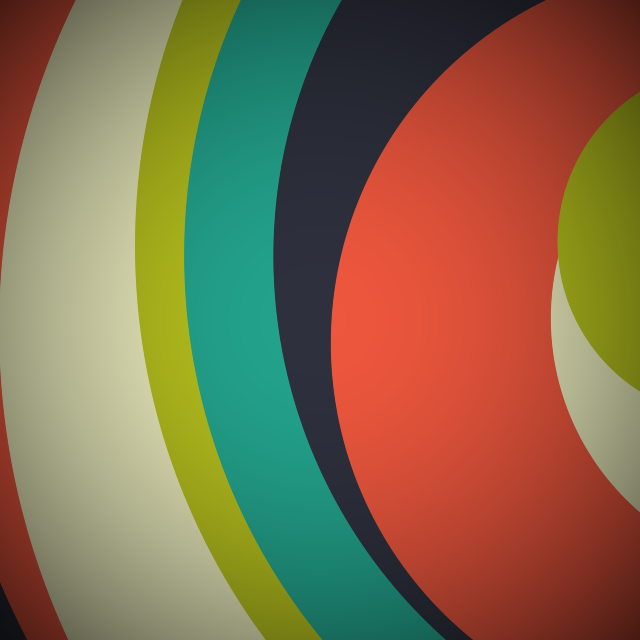
Write a WebGL 2 fragment shader that draws this background.

```glsl
#version 300 es
precision highp float;
// Retro stack of off-centre discs that nest towards the right edge.
// Discs are painted from largest to smallest with a repeating five-colour
// palette, then a quadratic radial vignette darkens the corners.

#define VIGNETTE_STRENGTH 1.42
#define EDGE_SOFTNESS 0.6
#define RED   vec3(0.93, 0.34, 0.24)
#define CREAM vec3(0.92, 0.925, 0.74)
#define OLIVE vec3(0.71, 0.75, 0.115)
#define TEAL  vec3(0.137, 0.64, 0.55)
#define NIGHT vec3(0.18, 0.19, 0.24)

uniform vec2 u_resolution;
out vec4 fragColor;

// Lays a smooth-edged disc over the colour below it
vec3 paintDisc(vec3 below, vec3 paint, vec2 point, vec2 center, float radius, float edge) {
    float dist = length(point - center) - radius;
    return mix(paint, below, smoothstep(-edge, edge, dist));
}

// Brightness falls with the squared distance from the canvas centre
float vignette(vec2 point) {
    vec2 offset = point - vec2(0.5);
    return max(1.0 - VIGNETTE_STRENGTH * dot(offset, offset), 0.0);
}

void main() {
    // Square units, centred on the canvas
    float side = min(u_resolution.x, u_resolution.y);
    vec2 point = (gl_FragCoord.xy - 0.5 * u_resolution) / side + vec2(0.5);
    float edge = EDGE_SOFTNESS / side;

    // Wide outer bands, back to front
    vec3 color = NIGHT;
    color = paintDisc(color, RED,   point, vec2(1.151, 0.578), 1.250, edge);
    color = paintDisc(color, CREAM, point, vec2(1.1536, 0.488), 1.155, edge);
    color = paintDisc(color, OLIVE, point, vec2(1.2415, 0.616), 1.0306, edge);
    color = paintDisc(color, TEAL,  point, vec2(1.2311, 0.601), 0.9434, edge);
    color = paintDisc(color, NIGHT, point, vec2(1.2292, 0.600), 0.8021, edge);

    // Inner discs, where the palette starts over
    color = paintDisc(color, RED,   point, vec2(1.112, 0.464), 0.5951, edge);
    color = paintDisc(color, CREAM, point, vec2(1.2604, 0.5026), 0.3997, edge);
    color = paintDisc(color, OLIVE, point, vec2(1.1484, 0.6224), 0.2773, edge);

    fragColor = vec4(color * vignette(point), 1.0);
}
```
